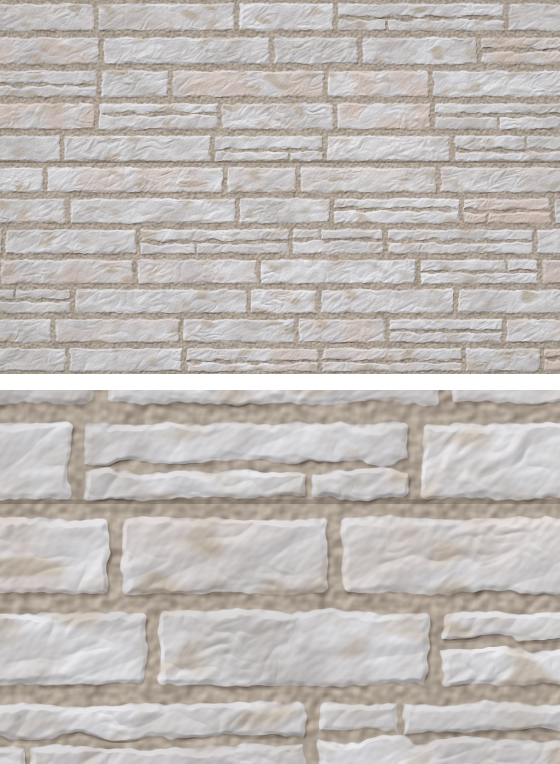
Top: the whole. Bottom: its middle third, enlarged.
This texture is drawn by a Shadertoy shader. Its source:

```glsl
const float ROWS = 12.0;          // courses of stone from top to bottom
const float ROW_BEND = 0.09;      // courses get lower towards the bottom
const float STONE_PITCH = 0.332;  // mean stone length, in canvas heights
const float JOINT_JITTER = 0.5;   // variation of the stone lengths
const float JOINT_HALF = 0.0065;  // half width of the upright joints
const float STONE_HALF = 0.395;   // half height of a stone within its course
const float CORNER = 0.005;
const float EDGE_WOBBLE = 0.005;
const float EDGE_CHIP = 0.0026;
const float SPLIT_SHARE = 0.27;   // share of stones cut into two strips
const float BREAK_SHARE = 0.45;   // share of split stones with a broken strip
const float GROOVE_HALF = 0.0042;
const float BEVEL = 0.006;
const float SEAM_ROW = 4.93;      // course position of the panel seam
const float LIGHT_STEP = 0.0022;
const float LIGHT_GAIN = 0.26;
const vec2 TO_LIGHT = vec2(-0.45, 0.89);

const vec3 STONE_PALE = vec3(0.825, 0.825, 0.835);
const vec3 STONE_GREY = vec3(0.73, 0.715, 0.715);
const vec3 STONE_PINK = vec3(0.79, 0.725, 0.695);
const vec3 STONE_SAND = vec3(0.71, 0.66, 0.60);
const vec3 MORTAR = vec3(0.70, 0.655, 0.605);
const vec3 MORTAR_DARK = vec3(0.49, 0.445, 0.40);

float hash(vec2 p) {
    vec3 q = fract(p.xyx * 0.1031);
    q += dot(q, q.yzx + 33.33);
    return fract((q.x + q.y) * q.z);
}

float cornerSlope(vec2 cell, vec2 offset) {
    float angle = 6.2832 * hash(cell);
    return dot(vec2(cos(angle), sin(angle)), offset);
}

float gradientNoise(vec2 p) {
    vec2 i = floor(p), f = fract(p), e = vec2(1.0, 0.0);
    vec2 w = f * f * f * (f * (f * 6.0 - 15.0) + 10.0);
    float low = mix(cornerSlope(i, f), cornerSlope(i + e, f - e), w.x);
    float high = mix(cornerSlope(i + e.yx, f - e.yx), cornerSlope(i + 1.0, f - 1.0), w.x);
    return mix(low, high, w.y);
}

// Course coordinate, counted downwards from the top edge
float courseAt(float y) {
    float t = 1.0 - y;
    return ROWS * (t - ROW_BEND * t * (1.0 - t));
}

float joint(float i, float row) {
    return i + JOINT_JITTER * (hash(vec2(i + 17.0, row + 5.0)) - 0.5);
}

// Signed distance to the stones, negative inside; id names the stone
float stoneDistance(vec2 p, out vec2 id) {
    float course = courseAt(p.y);
    float row = floor(course);
    float y = (0.5 - fract(course)) / ROWS;
    float u = p.x / STONE_PITCH + hash(vec2(row, 71.0)) + 3.0;
    float i = floor(u);
    if (u < joint(i, row)) i -= 1.0;
    else if (u > joint(i + 1.0, row)) i += 1.0;
    id = vec2(i, row);

    float left = joint(i, row), right = joint(i + 1.0, row);
    float x = (u - 0.5 * (left + right)) * STONE_PITCH;
    float halfLength = 0.5 * (right - left) * STONE_PITCH - JOINT_HALF;
    vec2 wobble = vec2(gradientNoise(p * 38.0), gradientNoise(p * vec2(22.0, 50.0) + 40.0));
    vec2 q = vec2(x, y) + EDGE_WOBBLE * wobble;
    vec2 b = abs(q) - vec2(halfLength, STONE_HALF / ROWS) + CORNER;
    float d = length(max(b, 0.0)) + min(max(b.x, b.y), 0.0) - CORNER;

    // Split stones: a long groove, sometimes with a break in one strip
    if (hash(id + 31.0) < SPLIT_SHARE) {
        float middle = 0.012 * (hash(id + 53.0) - 0.5);
        float rough = 0.008 * gradientNoise(p * vec2(28.0, 60.0) + 9.0);
        d = max(d, GROOVE_HALF + rough - abs(q.y - middle));
        float brokenSide = hash(id + 67.0) < 0.5 ? -1.0 : 1.0;
        float breakX = (hash(id + 83.0) - 0.5) * halfLength;
        bool broken = hash(id + 97.0) < BREAK_SHARE && (q.y - middle) * brokenSide > 0.0;
        if (broken) d = max(d, 0.003 - abs(q.x - breakX));
    }
    return d + EDGE_CHIP * gradientNoise(p * 95.0 + 13.0);
}

// How strongly the face is broken open, from 0 to 1
float roughness(vec2 q) {
    return smoothstep(-0.12, 0.22, gradientNoise(q * vec2(8.0, 13.0) + 5.0));
}

// Chiselled faces: slanting ridges with patches of rough breakage
float chiselRelief(vec2 q) {
    q.x -= 0.5 * q.y;
    float warp = gradientNoise(q * 24.0);
    float ridges = abs(gradientNoise(q * vec2(13.0, 22.0) + 0.9 * warp));
    float chips = abs(gradientNoise(q * vec2(36.0, 50.0) + 1.2 * warp));
    float crumbs = gradientNoise(q * 82.0 + warp);
    return 2.0 * ridges + (0.15 + roughness(q)) * (1.1 * chips + 0.5 * crumbs)
        + 0.22 * gradientNoise(q * 135.0);
}

vec2 faceCoord(vec2 p, vec2 id) {
    return p + 3.7 * hash(id + 11.0);
}

float wallHeight(vec2 p) {
    vec2 id;
    float d = stoneDistance(p, id);
    float wear = 1.0 + 1.1 * gradientNoise(p * 21.0 + 3.0);
    float body = 1.0 - smoothstep(-BEVEL * wear, 0.001, d);
    float grain = 0.6 * gradientNoise(p * 130.0) + 0.4 * gradientNoise(p * 75.0);
    return mix(grain, 0.55 + chiselRelief(faceCoord(p, id)), body);
}

void mainImage(out vec4 fragColor, in vec2 fragCoord) {
    vec2 p = fragCoord / iResolution.y;
    float px = 1.0 / iResolution.y;
    vec2 id, upperId;
    float d = stoneDistance(p, id);
    float cover = 1.0 - smoothstep(-px, px, d);

    // Stone tint: pale to grey, pink blush, sand in the broken patches
    vec2 q = faceCoord(p, id);
    float cloud = gradientNoise(q * vec2(9.0, 16.0)) + 0.5 * gradientNoise(q * 40.0);
    vec3 stone = mix(STONE_PALE, STONE_GREY, clamp(0.25 + 0.9 * cloud + 0.35 * hash(id), 0.0, 1.0));
    float blush = smoothstep(0.35, 1.0, hash(id + 21.0));
    stone = mix(stone, STONE_PINK, blush * smoothstep(-0.3, 0.35, gradientNoise(q * 11.0 + 8.0)));
    float stain = smoothstep(0.0, 0.4, gradientNoise(q * vec2(22.0, 40.0) + 2.0));
    stone = mix(stone, STONE_SAND, 0.75 * stain * (0.2 + 0.8 * roughness(q)));

    // Mortar, with patchy contact shadow beneath the stones and the panel seam
    float shadow = 1.0 - smoothstep(-0.002, 0.002, stoneDistance(p + 0.004 * TO_LIGHT, upperId));
    shadow *= smoothstep(-0.35, 0.3, gradientNoise(p * 17.0 + 30.0));
    float speckle = 0.55 * gradientNoise(p * 110.0) + 0.3 * gradientNoise(p * 30.0);
    vec3 mortar = mix(MORTAR, MORTAR_DARK, clamp(0.15 + 0.6 * shadow + speckle, 0.0, 1.0));
    float seam = 1.0 - smoothstep(0.02, 0.02 + px * ROWS, abs(courseAt(p.y) - SEAM_ROW));
    mortar = mix(mortar, MORTAR_DARK, 0.7 * seam);

    // Raking light from above
    float slope = wallHeight(p) - wallHeight(p + LIGHT_STEP * TO_LIGHT);
    vec3 color = mix(mortar, stone, cover) + clamp(LIGHT_GAIN * slope, -0.17, 0.08);
    vec2 c = fragCoord / iResolution.xy - 0.5;
    color *= 1.02 - 0.12 * dot(c, c);
    fragColor = vec4(clamp(color, 0.0, 1.0), 1.0);
}
```
